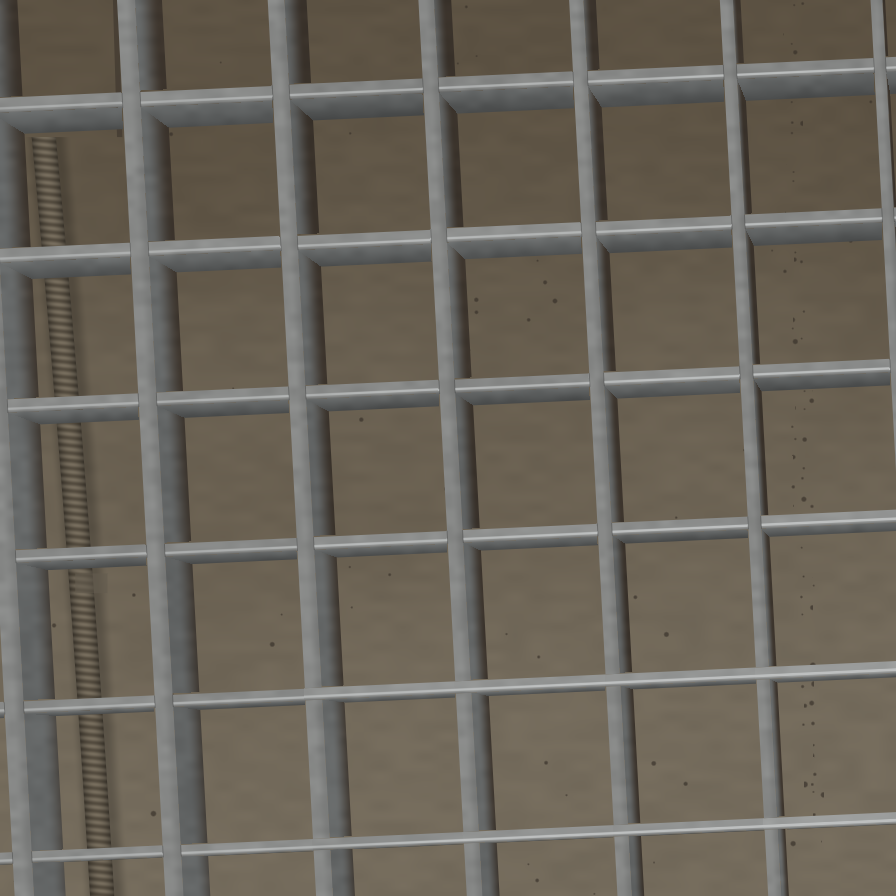
This pattern is drawn by a WebGL 2 fragment shader. Its source:

```glsl
#version 300 es
precision highp float;
// A tilted metal grating seen from below in front of a brown ceiling.
// Skewed cell coordinates give the bars; their inner faces narrow across
// the canvas for perspective. Behind lie a ribbed conduit and a stain line.

#define PITCH vec2(0.1675, 0.1682)   // spacing of the bars
#define ORIGIN vec2(-0.0268, 0.1178) // first crossing, from the upper left
#define SKEW vec2(0.054, -0.046)     // tilt of the two sets of bars
#define SIDE_DEPTH 0.0355            // inner side width, first column
#define UNDER_DEPTH 0.0245           // underside height, first row
#define RIB_PITCH 0.0085             // spacing of the conduit ribs
#define SPOT_CELL 0.011              // grid size of the stains

out vec4 fragColor;
uniform vec2 u_resolution;

const vec3 CEILING_DARK = vec3(0.36, 0.32, 0.26);
const vec3 CEILING_LIGHT = vec3(0.455, 0.42, 0.36);
const vec3 STEEL = vec3(0.53, 0.535, 0.53);
const vec3 STEEL_SHADE = vec3(0.39, 0.40, 0.40);
const vec3 STEEL_GLINT = vec3(0.74, 0.75, 0.75);
const vec3 SHADOW = vec3(0.23, 0.20, 0.17);

float hash(vec2 p) {
  vec3 a = fract(vec3(p.xyx) * 0.1031);
  a += dot(a, a.yzx + 33.33);
  return fract((a.x + a.y) * a.z);
}

float noise(vec2 p) {
  vec2 i = floor(p), f = fract(p);
  f = f * f * (3.0 - 2.0 * f);
  return mix(mix(hash(i), hash(i + vec2(1, 0)), f.x),
             mix(hash(i + vec2(0, 1)), hash(i + vec2(1, 1)), f.x), f.y);
}

// Coverage of a shape from its signed distance
float cover(float d, float px) { return clamp(0.5 - d / px, 0.0, 1.0); }

vec3 ceiling(vec2 q, float px) {
  float light = smoothstep(0.0, 0.95, q.y + 0.25 * (noise(q * 5.0) - 0.5));
  vec3 col = mix(CEILING_DARK, CEILING_LIGHT, light);
  col *= 0.97 + 0.06 * noise(q * vec2(40.0, 90.0));

  // Panel joint in the upper left
  float joint = abs(q.x - 0.129 - 0.03 * q.y) - 0.003;
  col = mix(col, SHADOW, 0.6 * cover(max(joint, q.y - 0.153), px));

  // Stains: dense along one line, rare elsewhere
  vec2 cell = floor(q / SPOT_CELL);
  float away = abs(q.x - 0.879 - 0.036 * q.y);
  float chance = 0.006 + 0.42 * exp(-away * away * 9000.0);
  vec2 jitter = vec2(hash(cell + 7.0), hash(cell + 19.0)) * 0.4 + 0.3;
  float radius = mix(0.0008, 0.0032, pow(hash(cell + 31.0), 2.0));
  float spot = length(q - (cell + jitter) * SPOT_CELL) - radius;
  col = mix(col, SHADOW * 0.9, 0.65 * cover(spot, px * 1.5) * step(hash(cell), chance));

  // Ribbed conduit with its shadow and clip
  float axis = 0.034 + 0.1 * q.y - 0.02 * q.y * q.y;
  float across = (q.x - axis) / 0.0135;
  float start = 0.153 - q.y;
  col *= 1.0 - 0.2 * smoothstep(2.0, 0.9, abs(across - 0.3)) * cover(start, px);
  float rib = 0.5 + 0.5 * cos(6.2832 * (q.y - 0.1 * (q.x - axis)) / RIB_PITCH);
  vec3 pipe = mix(CEILING_DARK * 0.75, CEILING_LIGHT * 1.1, 0.25 + 0.6 * rib);
  pipe *= 1.0 - 0.35 * across * across;
  col = mix(col, pipe, cover(max((abs(across) - 1.0) * 0.0135, start), px));
  vec2 clip = abs(q - vec2(0.102, 0.651)) - vec2(0.018, 0.011);
  return mix(col, CEILING_LIGHT * 0.85, 0.6 * cover(max(clip.x, clip.y), px));
}

void main() {
  vec2 q = gl_FragCoord.xy / u_resolution;
  q.y = 1.0 - q.y;
  float px = 1.0 / min(u_resolution.x, u_resolution.y);

  // Cell index and offset from the bars at its upper left
  vec2 grid = (q - ORIGIN - SKEW * q.yx) / PITCH;
  vec2 halfBar = vec2(0.0108, 0.0084) - vec2(0.0007, 0.0004) * grid;
  vec2 id = floor(grid + (halfBar + px) / PITCH);
  vec2 d = (grid - id) * PITCH;
  float front = step(3.5, id.y) * step(1.5, id.x); // rows passing over columns
  d.y += (1.0 - front) * 0.0016 * (hash(id + 50.0) - 0.5);
  float wear = 0.95 + 0.1 * noise(q * vec2(70.0, 110.0));
  float tone = 0.96 + 0.08 * hash(id + 11.0);

  vec3 col = ceiling(q, px);

  // Inner faces meet on the diagonal from the front to the back corner
  vec2 depth = vec2(SIDE_DEPTH - 0.0054 * id.x, UNDER_DEPTH - 0.005 * id.y);
  depth = max(depth, vec2(0.003, 0.0008));
  vec2 inner = d - halfBar;
  vec2 t = inner / depth;
  float fade = smoothstep(0.1, 0.95, t.x + 0.09 * (id.x - 2.0) - 0.08 * (id.y - 1.0));
  vec3 side = mix(STEEL_SHADE, SHADOW, fade) * tone * wear;
  vec3 under = mix(STEEL_SHADE * 1.05, STEEL_SHADE * 0.74, t.y) * tone * wear;
  float isSide = step(t.x, t.y);
  col = mix(col, side, isSide * step(0.0, t.x) * cover(inner.x - depth.x, px));
  col = mix(col, under, (1.0 - isSide) * step(0.0, t.y) * cover(inner.y - depth.y, px));

  // Front faces: rows carry a glint along the lower edge
  float glint = smoothstep(0.0022, 0.0004, abs(d.y - 0.4 * halfBar.y));
  glint *= 0.45 + 0.4 * q.x + 0.2 * noise(q * vec2(25.0, 3.0));
  vec3 rowFace = mix(STEEL * tone * wear, STEEL_GLINT, clamp(glint + 0.07 * id.y * q.x, 0.0, 1.0));
  rowFace *= 1.0 - 0.2 * smoothstep(0.65, 1.0, d.y / halfBar.y);
  vec3 columnFace = STEEL * wear * (1.0 - 0.1 * smoothstep(-0.2, 1.0, d.x / halfBar.x));
  float row = cover(abs(d.y) - halfBar.y, px);
  float column = cover(abs(d.x) - halfBar.x, px);
  col = mix(col, rowFace, row);
  col = mix(col, columnFace, column * (1.0 - front * row));

  // Fine seams where the bars cross
  float seam = cover(abs(abs(d.x) - halfBar.x) - 0.0005, px) * row;
  col *= 1.0 - 0.25 * seam * (1.0 - front);
  fragColor = vec4(col, 1.0);
}
```
